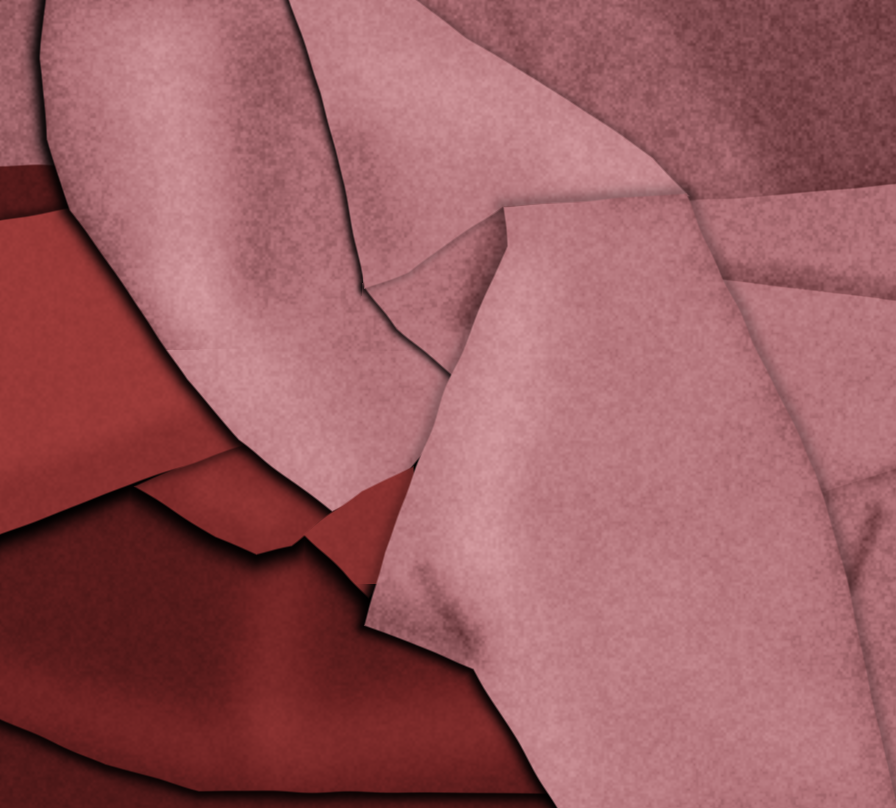
Reproduce this texture procedurally as a Shadertoy shader.

```glsl
// Draped suede: dusty pink folds lying over a deep red cloth.
// Folds are polygon distance fields laid back to front with soft shadows;
// strokes of light and shade model the drape, and noise gives the nap.

const vec2 SHEET = vec2(7.68, 6.92); // working space, y pointing down
const vec3 PINK_DARK = vec3(.32, .15, .16);
const vec3 PINK_MID = vec3(.69, .44, .465);
const vec3 PINK_LIGHT = vec3(.86, .64, .66);
const vec3 RED_DARK = vec3(.05, .01, .01);
const vec3 RED_MID = vec3(.42, .13, .13);
const vec3 RED_LIGHT = vec3(.69, .27, .26);
const float NAP = .13, MOTTLE = .14, WAVER = .025;

float hash(vec2 p) {
  vec3 q = fract(p.xyx * .1031);
  q += dot(q, q.yzx + 33.3);
  return fract((q.x + q.y) * q.z);
}

float noise(vec2 p) {
  vec2 i = floor(p), f = fract(p), e = vec2(1, 0);
  f *= f * (3. - 2. * f);
  return mix(mix(hash(i), hash(i + e), f.x), mix(hash(i + e.yx), hash(i + e.xx), f.x), f.y);
}

float cloud(vec2 p) {
  float sum = 0., gain = .5;
  for (int i = 0; i < 4; i++) { sum += gain * noise(p); p = p * 2.1 + 7.; gain *= .5; }
  return sum;
}

float segment(vec2 p, vec2 a, vec2 b) {
  p -= a; b -= a;
  return length(p - b * clamp(dot(p, b) / dot(b, b), 0., 1.));
}

// Signed distance to a closed outline, negative inside; one overload per size
#define EDGE vec2 a = v[i], e = v[j] - a, w = p - a; d = min(d, segment(p, a, v[j]));
#define FLIP bvec3 c = bvec3(p.y >= a.y, p.y < v[j].y, e.x * w.y > e.y * w.x); if (all(c) || all(not(c))) s = -s;
#define OUTLINE(N) float outline(vec2 p, vec2 v[N]) { float d = 1e3, s = 1.; for (int i = 0, j = N - 1; i < N; j = i, i++) { EDGE FLIP } return s * d; }
OUTLINE(6)
OUTLINE(12)

// Soft stroke of light along a line
float stroke(vec2 p, vec4 line, float width) {
  float d = segment(p, line.xy, line.zw) / width;
  return exp(-d * d);
}

// Signed distance to a line, positive below it
float below(vec2 p, vec4 line) {
  vec2 n = normalize(line.zw - line.xy);
  return dot(p - line.xy, vec2(-n.y, n.x));
}

vec3 ramp(vec3 dark, vec3 mid, vec3 light, float t) {
  t = clamp(t, 0., 1.) * 2.;
  return t < 1. ? mix(dark, mid, t) : mix(mid, light, t - 1.);
}
vec3 pink(float t) { return ramp(PINK_DARK, PINK_MID, PINK_LIGHT, t); }
vec3 red(float t) { return ramp(RED_DARK, RED_MID, RED_LIGHT, t); }

float cover(float d) {
  float aa = 1.3 * SHEET.x / iResolution.x;
  return smoothstep(aa, -aa, d);
}
void lay(inout vec3 col, vec3 cloth, float d) { col = mix(col, cloth, cover(d)); }
void shadow(inout vec3 col, float d, float width, float strength) {
  d = max(d, 0.) / width;
  col *= 1. - strength * exp(-d * d);
}

void mainImage(out vec4 fragColor, in vec2 fragCoord) {
  vec2 uv = fragCoord / iResolution.xy;
  vec2 p = vec2(uv.x, 1. - uv.y) * SHEET;
  float nap = NAP * (noise(p * 42.) + noise(p * 21.) - 1.) + MOTTLE * (cloud(p * 1.6) - .47);
  float redNap = nap * .4;
  p += WAVER * (vec2(noise(p * 3.), noise(p * 3. + 9.)) - .5);

  // Pink cloth behind, stepping down through three folds
  float t = .38 - .16 * smoothstep(.1, -.3, below(p, vec4(5.5, .1, 6.5, 1.6)));
  t -= .1 * stroke(p, vec4(4.3, 0, 4.55, .7), .12);
  float fold = below(p, vec4(6, 1.72, 7.68, 1.58));
  t = mix(t - .1 * exp(-abs(fold) * 9.), .49, cover(-fold));
  fold = below(p, vec4(6.2, 2.4, 7.68, 2.58));
  t = mix(t - .22 * smoothstep(-.3, 0., fold) * step(2., p.y), .55, cover(-fold));
  fold = below(p, vec4(7.05, 4.22, 7.68, 4.02));
  t = mix(t, .47, cover(-fold)) - .22 * exp(-abs(fold) * 14.);
  t -= .25 * stroke(p, vec4(7.28, 5, 7.5, 4.4), .09);
  vec3 col = pink(t + nap);

  // Red cloth: dark floor, wide lower drape, small folds
  lay(col, red(.36 + redNap), max(1.42 - p.y, p.x - 5.));
  float drape = outline(p, vec2[6](vec2(-.3, 4.3), vec2(5, 4.3), vec2(5, 6.8), vec2(1.7, 6.77), vec2(.9, 6.55), vec2(-.3, 6.02)));
  float upper = outline(p, vec2[6](vec2(-.3, 1.95), vec2(.6, 1.78), vec2(2.2, 3.78), vec2(1.2, 4.12), vec2(.6, 4.35), vec2(-.3, 4.7)));
  float flap = outline(p, vec2[6](vec2(1.15, 4.17), vec2(2.1, 3.75), vec2(2.85, 4.38), vec2(2.5, 4.67), vec2(2.2, 4.75), vec2(1.85, 4.6)));
  float corner = outline(p, vec2[6](vec2(2.6, 4.57), vec2(3.1, 4.2), vec2(3.55, 4), vec2(3.6, 4.6), vec2(3.16, 5.12), vec2(2.95, 4.9)));
  if (p.y > 5.) shadow(col, drape, .09, .85);
  t = .39 + .17 * stroke(p, vec4(2.4, 5, 2.3, 6), .35) + .15 * stroke(p, vec4(0, 5.9, 1.7, 6.4), .3);
  t += .24 * stroke(p, vec4(2.4, 6.4, 4.2, 6.2), .4);
  lay(col, red(t + redNap), drape);
  if (p.y > 3.5) shadow(col, min(upper, min(flap, corner)), .14, .96);
  lay(col, red(.62 + .12 * stroke(p, vec4(1.8, 4.2, 2.3, 4.4), .2) + redNap), flap);
  shadow(col, upper, .06, .4);
  t = .83 - .13 * smoothstep(-.1, .2, below(p, vec4(0, 4.02, 1.7, 3.45)));
  lay(col, red(t + redNap), upper);

  // Long pink sweep on the left, with a red corner over its tip
  float sweep = outline(p, vec2[12](vec2(.42, -.2), vec2(.34, .5), vec2(.4, 1.2), vec2(.6, 1.8), vec2(1.1, 2.5), vec2(1.6, 3.25),
    vec2(2.05, 3.77), vec2(2.85, 4.38), vec2(3.52, 4.02), vec2(4.2, 3.2), vec2(3.2, 2.2), vec2(2.6, -.2)));
  shadow(col, sweep, .09, .9);
  t = .55 + .22 * stroke(p, vec4(1.35, .4, 1.6, 2.3), .4) + .2 * stroke(p, vec4(1.7, 2.7, 2.8, 4.1), .4);
  t -= .16 * stroke(p, vec4(2.2, .4, 2.2, 2.3), .35) + .28 * exp(sweep * 5.) * step(p.y, 3.);
  lay(col, pink(t + nap), sweep);
  lay(col, red(.72 + redNap), corner);

  // Shaded pocket, then the folded top piece
  float pocket = outline(p, vec2[6](vec2(3.12, 2.46), vec2(3.9, 2), vec2(4.32, 1.76), vec2(4.5, 2), vec2(3.9, 3.24), vec2(3.4, 2.82)));
  if (p.y > 2.4) shadow(col, pocket, .045, .75);
  lay(col, pink(.54 - .28 * stroke(p, vec4(4.35, 1.9, 4.05, 2.7), .2) + nap), pocket);
  float top = outline(p, vec2[12](vec2(2.42, -.2), vec2(2.75, .8), vec2(2.95, 1.6), vec2(3.12, 2.47), vec2(3.5, 2.33), vec2(3.9, 2.05),
    vec2(4.32, 1.76), vec2(5.9, 1.69), vec2(5.6, 1.35), vec2(4.6, .68), vec2(4, .33), vec2(3.3, -.2)));
  shadow(col, top, .05, p.x < 3.1 ? .8 : .2);
  t = .6 + .16 * stroke(p, vec4(3.2, .6, 5.5, 1.5), .4) - .17 * stroke(p, vec4(3, 1.3, 3.3, 2), .3);
  lay(col, pink(t + nap), top);

  // Broad front panel
  float panel = outline(p, vec2[12](vec2(4.32, 1.76), vec2(5.88, 1.67), vec2(6.2, 2.4), vec2(7, 4.05), vec2(7.25, 4.95), vec2(7.75, 7.2),
    vec2(4.95, 7.2), vec2(4.05, 5.72), vec2(3.12, 5.35), vec2(3.3, 4.72), vec2(3.87, 3.22), vec2(4.34, 2.1)));
  shadow(col, panel, .08, p.y > 5. && p.x < 5. ? .9 : .25);
  t = .59 + .2 * stroke(p, vec4(4.5, 2.5, 4.1, 4.5), .35) + .12 * stroke(p, vec4(4.2, 4.8, 4.8, 6.5), .35);
  t -= .25 * stroke(p, vec4(3.2, 5.3, 3.9, 5.5), .3) + .2 * stroke(p, vec4(3.65, 4.9, 4, 5.5), .1);
  t -= .2 * exp(panel * 5.) * smoothstep(.1, .6, p.x - 4.8);
  lay(col, pink(t + nap), panel);
  fragColor = vec4(col, 1);
}
```
